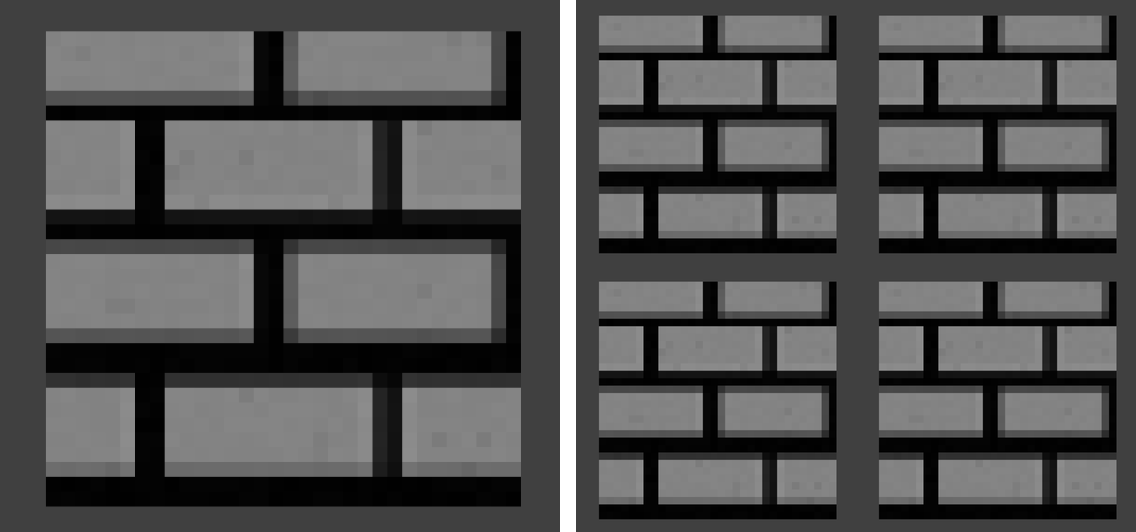
Left: one tile. Right: repeated 2 by 2.
A Shadertoy shader for this texture:

```glsl
const float CELLS = 32.0;                        // cells along each side of the wall
const vec2 WALL_ORIGIN = vec2(0.0820, 0.0479);   // lower left corner, canvas units
const vec2 WALL_SIZE = vec2(0.8483, 0.8932);
const float BACKDROP = 0.25;
const float STONE = 0.515;

float hash(vec2 p) {
    vec3 q = fract(vec3(p.xyx) * 0.1031);
    q += dot(q, q.yzx + 33.33);
    return fract((q.x + q.y) * q.z);
}

float inRange(float x, float first, float last) {
    return step(first - 0.5, x) * step(x, last + 0.5);
}

// Full tone from first to last, with one bevel cell on either side
float span(float x, float first, float last, float before, float after) {
    return inRange(x, first, last)
         + before * inRange(x, first - 1.0, first - 1.0)
         + after * inRange(x, last + 1.0, last + 1.0);
}

// Four courses, counted downwards
float courseTone(float row) {
    return span(row, 0.0, 3.0, 0.0, 0.62)
         + span(row, 6.0, 11.0, 0.0, 0.15)
         + span(row, 15.0, 19.0, 0.54, 0.64)
         + span(row, 24.0, 28.0, 0.37, 0.82);
}

// Two bricks per course; shifted courses wrap around the side
float brickTone(float col, bool shifted) {
    if (shifted) {
        float c = mod(col - 8.0, CELLS) + 8.0;
        return span(c, 8.0, 21.0, 0.0, 0.27) + span(c, 24.0, 37.0, 0.14, 0.0);
    }
    return span(col, 0.0, 13.0, 0.0, 0.06) + span(col, 17.0, 29.0, 0.71, 0.54);
}

// Faint mottling, sparse dimples and pale brick edges
float stoneTone(vec2 cell, bool shifted) {
    float brickCol = mod(cell.x - (shifted ? 8.0 : 0.0), 16.0);
    float pale = inRange(brickCol, 13.0, 13.0) * step(cell.x, 28.5);
    pale = max(pale, inRange(cell.x, 24.0, 24.0) * float(shifted));
    pale = max(pale, inRange(cell.y, 11.0, 11.0));
    float mottling = 0.014 * (hash(cell) - 0.5);
    float dimple = 0.025 * step(0.96, hash(cell + 57.0));
    return STONE + 0.028 * pale + mottling - dimple;
}

float cellShade(vec2 cell) {
    if (inRange(cell.x, 0.0, CELLS - 1.0) * inRange(cell.y, 0.0, CELLS - 1.0) < 0.5)
        return BACKDROP;
    bool shifted = inRange(cell.y, 6.0, 13.0) + inRange(cell.y, 23.0, 31.0) > 0.5;
    float brick = stoneTone(cell, shifted) * courseTone(cell.y) * brickTone(cell.x, shifted);
    float mortar = 0.003 + 0.014 * hash(cell + 113.0);
    return max(brick, mortar);
}

// Blends neighbouring cells across one screen pixel
float smoothCells(vec2 p, vec2 pixel) {
    vec2 seam = floor(p + 0.5);
    vec2 t = clamp((p - seam) / pixel + 0.5, 0.0, 1.0);
    float upper = mix(cellShade(seam - 1.0), cellShade(seam - vec2(0.0, 1.0)), t.x);
    float lower = mix(cellShade(seam - vec2(1.0, 0.0)), cellShade(seam), t.x);
    return mix(upper, lower, t.y);
}

void mainImage(out vec4 fragColor, in vec2 fragCoord) {
    vec2 p = (fragCoord / iResolution.xy - WALL_ORIGIN) / WALL_SIZE;
    p.y = 1.0 - p.y;
    vec2 pixel = CELLS / (WALL_SIZE * iResolution.xy);
    fragColor = vec4(vec3(smoothCells(p * CELLS, pixel)), 1.0);
}
```
